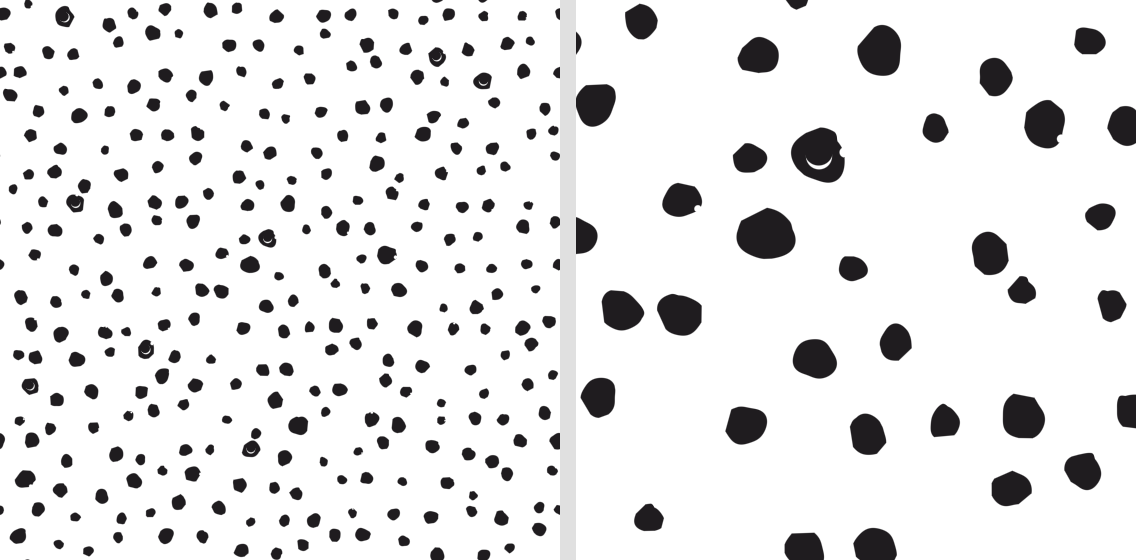
Left: the whole. Right: its middle third, enlarged.
This pattern is drawn by a WebGL 1 fragment shader. Its source:

```glsl
precision highp float;
uniform vec2 u_resolution;

const float TAU = 6.2831853;
const vec2 GRID = vec2(16.0, 18.0);
const vec3 PAPER = vec3(1.0);
const vec3 INK = vec3(0.12, 0.11, 0.12);

vec4 hash4(vec2 p) {
  vec4 q = fract(p.xyxy * vec4(0.1031, 0.1030, 0.0973, 0.1099));
  q += dot(q, q.wzxy + 33.33);
  return fract((q.xxyz + q.yzzw) * q.zywx);
}

vec2 direction(float angle) {
  return vec2(cos(angle), sin(angle));
}

// Signed distance to one hand-inked dot of radius r
float inkDot(vec2 p, float r, vec2 id) {
  vec4 wobble = hash4(id + 51.7);
  vec4 cut = hash4(id + 97.3);
  vec4 trait = hash4(id + 143.9);

  // Uneven outline with a spur where the brush stroke ends
  float angle = atan(p.y, p.x);
  float spurAngle = 0.8 + 2.6 * (trait.x - 0.5);
  float turn = fract((angle - spurAngle) / TAU);
  float spur = 0.34 * smoothstep(0.5, 1.0, trait.y);
  float outline = 1.0
    + 0.08 * sin(2.0 * angle + TAU * wobble.x)
    + 0.05 * sin(3.0 * angle + TAU * wobble.y)
    + 0.022 * sin(5.0 * angle + TAU * wobble.z)
    + spur * smoothstep(0.0, 0.06, turn) * exp(-9.0 * turn);
  float d = length(p) - r * outline;

  // Flat facets away from the spur
  for (int k = 1; k <= 3; k++) {
    float random = fract(cut.x + float(k) * (0.37 + cut.y));
    float facing = spurAngle + TAU * 0.25 * (float(k) + 0.7 * (random - 0.5));
    float depth = mix(0.82, 1.1, fract(cut.z + float(k) * 0.618));
    d = max(d, dot(p, direction(facing)) - r * depth);
  }

  // Small bite in a few outlines
  if (trait.z > 0.88) {
    d = max(d, 0.2 * r - length(p - r * direction(spurAngle - 0.5)));
  }

  // Thin crescent of bare paper inside some large dots
  if (r > 0.0148 && trait.w > 0.6) {
    vec2 shift = 0.2 * r * direction(1.9 + 1.4 * (wobble.w - 0.5));
    float crescent = max(length(p) - 0.5 * r, 0.55 * r - length(p - shift));
    d = max(d, -crescent);
  }
  return d;
}

// Nearest dot on a staggered, jittered grid that wraps
float dotField(vec2 uv) {
  float nearest = 1.0;
  for (int j = -1; j <= 1; j++) {
    float row = floor(uv.y * GRID.y) + float(j);
    float stagger = 0.5 * mod(row, 2.0);
    for (int i = -1; i <= 1; i++) {
      float column = floor(uv.x * GRID.x - stagger) + float(i);
      vec2 id = mod(vec2(column, row), GRID);
      vec4 h = hash4(id + 17.3);

      float large = pow(h.w, 7.0);
      float r = mix(0.0076, 0.0126, h.z) + 0.0062 * large;
      vec2 jitter = (h.xy - 0.5) * mix(0.58, 0.2, large);
      vec2 drift = 0.24 * sin(TAU * (id.yx / GRID.yx * vec2(2.0, 3.0) + vec2(0.1, 0.4)));
      vec2 centre = (vec2(column + stagger, row) + 0.5 + jitter + drift) / GRID;
      nearest = min(nearest, inkDot(uv - centre, r, id));
    }
  }
  return nearest;
}

void main() {
  vec2 uv = gl_FragCoord.xy / u_resolution;
  float edge = 0.8 / min(u_resolution.x, u_resolution.y);
  float paper = smoothstep(-edge, edge, dotField(uv));
  gl_FragColor = vec4(mix(INK, PAPER, paper), 1.0);
}
```
